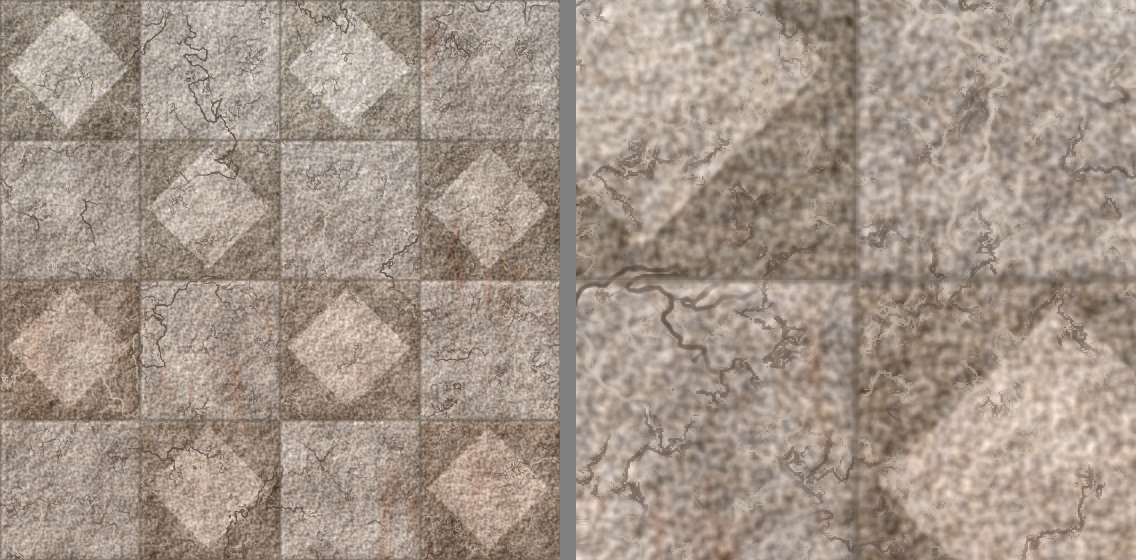
Left, the full canvas; right, a detail of the centre.
Write a WebGL 2 fragment shader that draws this pattern.

```glsl
#version 300 es
precision highp float;
// Weathered marble floor: a 4 x 4 checker of plain tiles and dark tiles inlaid
// with a pale diamond. Layered gradient noise forms mottling, relief, cracks
// and rust that run on across the tiles; each tile also has its own tone.

uniform vec2 u_resolution;
out vec4 fragColor;

const float TILES = 4.0;
const vec2 DIAMOND_CENTER = vec2(0.49, 0.515);
const float DIAMOND_RADIUS = 0.435;      // half diagonal, in tiles
const float DIAMOND_SOFTNESS = 0.012;
const float GROUT_HALF_WIDTH = 0.0036;   // canvas units from here on
const float BEVEL_OFFSET = 0.0062;
const float BEVEL_WIDTH = 0.0035;
const float CRACK_WIDTH = 0.0026;
const float VEIN_WIDTH = 0.0024;
const float MOTTLE_FREQ = 13.0;
const float RELIEF_FREQ = 58.0;
const float GRAIN_FREQ = 190.0;
const float MOTTLE_AMOUNT = 0.13;
const float RELIEF_AMOUNT = 0.19;
const float GRAIN_AMOUNT = 0.21;
const float TILE_VARIATION = 0.045;

const vec3 PLAIN_STONE = vec3(0.675, 0.629, 0.590);
const vec3 DARK_STONE = vec3(0.577, 0.528, 0.475);
const vec3 PALE_STONE = vec3(0.750, 0.703, 0.658);
const vec3 CRACK_COLOR = vec3(0.32, 0.255, 0.22);
const vec3 VEIN_COLOR = vec3(0.84, 0.79, 0.72);
const vec3 RUST_TINT = vec3(0.93, 0.845, 0.80);
const vec3 GREY_TINT = vec3(1.0, 1.02, 1.035);
const vec3 GROUT_COLOR = vec3(0.46, 0.415, 0.375);

vec2 hash22(vec2 p) {
  vec3 h = fract(p.xyx * vec3(0.1031, 0.1030, 0.0973));
  h += dot(h, h.yzx + 33.33);
  return fract((h.xx + h.yz) * h.zy);
}

float cornerSlope(vec2 cell, vec2 offset) {
  float angle = 6.28318 * hash22(cell).x;
  return dot(vec2(cos(angle), sin(angle)), offset);
}

float gradientNoise(vec2 p) {
  vec2 i = floor(p), f = p - i;
  vec2 w = f * f * f * (f * (f * 6.0 - 15.0) + 10.0);
  vec2 e = vec2(1.0, 0.0);
  return mix(mix(cornerSlope(i, f), cornerSlope(i + e, f - e), w.x),
             mix(cornerSlope(i + e.yx, f - e.yx), cornerSlope(i + 1.0, f - 1.0), w.x), w.y);
}

float fbm(vec2 p) {
  float sum = 0.0, amplitude = 1.0;
  for (int octave = 0; octave < 5; octave++) {
    sum += amplitude * gradientNoise(p);
    p = mat2(1.6, 1.2, -1.2, 1.6) * p + 17.3;
    amplitude *= 0.5;
  }
  return sum;
}

// Broken, jagged lines along the zero crossings of warped noise; dividing by
// the local slope keeps their width even.
float fissures(vec2 p, float freq, float width, float seed) {
  vec2 q = p * freq + seed;
  q += 0.3 * vec2(fbm(q * 1.6 + 5.0), fbm(q * 1.6 + 31.0));
  float field = fbm(q);
  float slope = length(vec2(dFdx(field), dFdy(field))) * min(u_resolution.x, u_resolution.y);
  float dist = abs(field) / max(slope, 0.7 * freq);
  float presence = smoothstep(-0.05, 0.25, gradientNoise(p * freq * 0.9 + seed * 1.7));
  return presence * (1.0 - smoothstep(width * 0.2, width, dist));
}

float band(float x, float center, float width) {
  return 1.0 - smoothstep(0.0, width, abs(x - center));
}

void main() {
  vec2 uv = gl_FragCoord.xy / u_resolution;
  float pixel = 1.0 / min(u_resolution.x, u_resolution.y);
  vec2 tile = floor(uv * TILES), local = fract(uv * TILES);
  vec2 tileRandom = hash22(tile + 41.0);

  // Checker and inlaid diamond, its edge slightly worn
  float checker = mod(tile.x + tile.y, 2.0);
  vec2 fromCenter = abs(local - DIAMOND_CENTER);
  float edge = fromCenter.x + fromCenter.y - DIAMOND_RADIUS + 0.015 * gradientNoise(uv * 70.0);
  float soft = max(DIAMOND_SOFTNESS, pixel * TILES);
  float diamond = 1.0 - smoothstep(-soft, soft, edge);
  vec3 color = mix(PLAIN_STONE, mix(DARK_STONE, PALE_STONE, diamond), checker);

  // Grey and bright above, rusty below, with drifting stains and a few streaks
  float drift = fbm(uv * 3.1 + 8.0);
  float rust = smoothstep(0.95, 0.35, uv.y + 0.45 * drift) * (0.35 + 0.6 * tileRandom.y * checker);
  float streak = smoothstep(0.15, 0.55, fbm(uv * vec2(24.0, 5.0) + 3.0));
  rust += 0.7 * streak * smoothstep(0.0, 0.3, gradientNoise(uv * 4.0 + 19.0));
  color *= mix(GREY_TINT, RUST_TINT, clamp(rust, 0.0, 1.0));
  color += 0.05 * drift;

  // Mottling, relief lit from the upper left, and grain
  float mottle = fbm(uv * MOTTLE_FREQ);
  vec2 r = uv * RELIEF_FREQ;
  float relief = fbm(r) - fbm(r + vec2(-0.2, 0.2));
  float grain = gradientNoise(uv * GRAIN_FREQ);
  color += MOTTLE_AMOUNT * mottle + RELIEF_AMOUNT * relief + GRAIN_AMOUNT * grain;
  color += vec3(0.03, 0.0, -0.03) * gradientNoise(uv * 75.0 + 9.0);
  color += TILE_VARIATION * (tileRandom.x - 0.5);

  // Cream veins and flecks, fine brown cracks and a few long dark ones
  color = mix(color, VEIN_COLOR, 0.70 * fissures(uv, 6.0, VEIN_WIDTH, 12.0));
  color = mix(color, VEIN_COLOR, 0.45 * fissures(uv, 30.0, VEIN_WIDTH * 0.8, 45.0));
  color = mix(color, CRACK_COLOR, 0.50 * fissures(uv, 19.0, CRACK_WIDTH * 0.75, 27.0));
  color = mix(color, CRACK_COLOR, 0.75 * fissures(uv, 5.0, CRACK_WIDTH, 63.0));

  // Tile edges: light at left and top, shade at right and bottom, grout between
  vec2 low = local / TILES, high = (1.0 - local) / TILES;
  float bevel = max(band(low.x, BEVEL_OFFSET, BEVEL_WIDTH), band(high.y, BEVEL_OFFSET, BEVEL_WIDTH));
  float shade = 1.0 - smoothstep(0.0, 0.018, min(high.x, low.y));
  float gap = min(min(low.x, low.y), min(high.x, high.y));
  float grout = 1.0 - smoothstep(0.0005, max(GROUT_HALF_WIDTH, 1.5 * pixel), gap);
  color += 0.06 * bevel - 0.06 * shade;
  color = mix(color, GROUT_COLOR + 0.08 * mottle + 0.1 * grain, 0.65 * grout);

  fragColor = vec4(clamp(color, 0.0, 1.0), 1.0);
}
```
